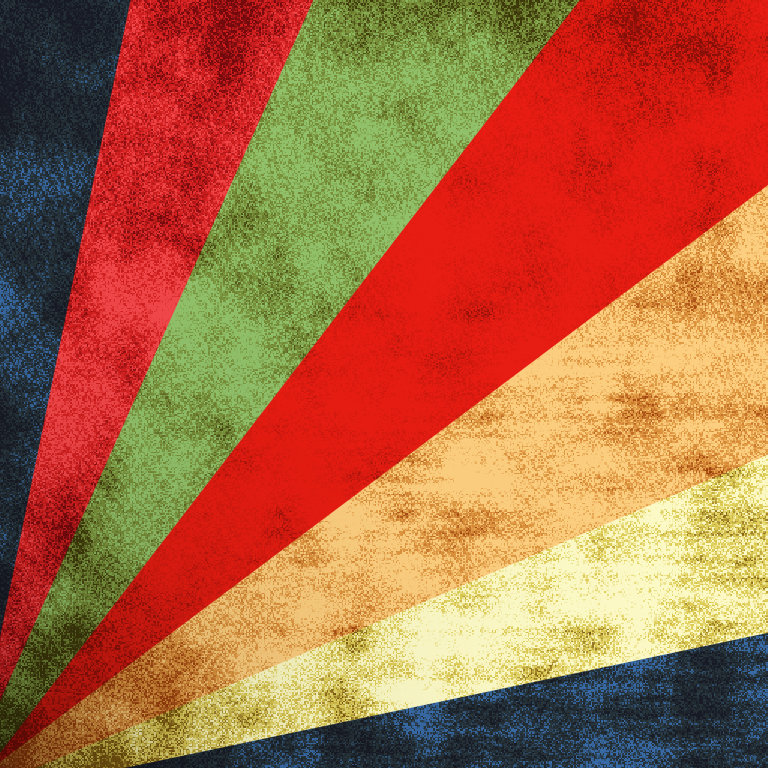
This background is drawn by a Shadertoy shader. Its source:

```glsl
const int BANDS = 6;
const float GRAIN_CELLS = 512.0;
const float GRAIN_AMOUNT = 0.62;
const float BLOTCH_AMOUNT = 1.15;
const float STREAK_AMOUNT = 0.65;
const float HUB_SHADE = 0.42;

// Ray edges, clockwise: start.xy, end.xy
const vec4 EDGES[BANDS] = vec4[](
    vec4(-0.035, 0.0, 0.170, 1.0), vec4(-0.039, 0.0, 0.408, 1.0),
    vec4(-0.015, 0.0, 0.755, 1.0), vec4(0.0, 0.008, 1.0, 0.759),
    vec4(0.0, -0.020, 1.0, 0.408), vec4(0.0, -0.034, 1.0, 0.176));

// Paint tones: navy, rose, green, red, orange, cream
const vec3 DARK[BANDS] = vec3[](
    vec3(0.09, 0.10, 0.14), vec3(0.45, 0.04, 0.05), vec3(0.24, 0.22, 0.04),
    vec3(0.52, 0.06, 0.03), vec3(0.62, 0.25, 0.05), vec3(0.48, 0.34, 0.06));
const vec3 MIDDLE[BANDS] = vec3[](
    vec3(0.15, 0.20, 0.22), vec3(0.83, 0.12, 0.12), vec3(0.47, 0.56, 0.22),
    vec3(0.84, 0.10, 0.06), vec3(0.87, 0.58, 0.24), vec3(0.87, 0.80, 0.33));
const vec3 LIGHT[BANDS] = vec3[](
    vec3(0.22, 0.42, 0.66), vec3(0.95, 0.28, 0.29), vec3(0.57, 0.76, 0.42),
    vec3(0.91, 0.11, 0.07), vec3(0.99, 0.81, 0.50), vec3(0.99, 0.98, 0.78));
const float TONE_SHIFT[BANDS] = float[](-0.18, 0.0, 0.0, 0.06, 0.04, 0.04);

float hash(vec2 p) {
    return fract(sin(dot(p, vec2(12.9898, 78.233))) * 43758.5453);
}

float valueNoise(vec2 p) {
    vec2 cell = floor(p), f = fract(p);
    f = f * f * (3.0 - 2.0 * f);
    float low = mix(hash(cell), hash(cell + vec2(1, 0)), f.x);
    float high = mix(hash(cell + vec2(0, 1)), hash(cell + vec2(1, 1)), f.x);
    return mix(low, high, f.y);
}

float fbm(vec2 p) {
    float sum = 0.0, weight = 0.5;
    for (int i = 0; i < 5; i++) {
        sum += weight * valueNoise(p);
        p = p * 2.03 + 17.3;
        weight *= 0.6;
    }
    return sum / 1.153;
}

// Signed distance, positive on the clockwise side of an edge
float sideOf(vec2 p, vec4 edge) {
    vec2 along = normalize(edge.zw - edge.xy);
    return dot(p - edge.xy, vec2(along.y, -along.x));
}

// Broad light: dark hub and upper corners, bright diagonal centre
float exposure(vec2 uv) {
    float hub = smoothstep(0.0, 0.58, length(uv));
    float top = smoothstep(0.72, 1.05, uv.y);
    float centre = exp(-5.0 * dot(uv - vec2(0.57, 0.52), uv - vec2(0.57, 0.52)));
    return 0.24 + 0.33 * hub + 0.20 * centre - 0.24 * top;
}

// Worn paint: blotches, fine grain and horizontal brush streaks
float wear(vec2 uv) {
    float grain = hash(floor(uv * GRAIN_CELLS));
    float blotch = fbm(uv * 13.0);
    float streak = fbm(uv * vec2(9.0, 85.0) + 40.0);
    float brushed = smoothstep(0.05, 0.55, uv.x) * smoothstep(0.75, 0.45, uv.y);
    return GRAIN_AMOUNT * (grain - 0.5) + BLOTCH_AMOUNT * (blotch - 0.5)
         + STREAK_AMOUNT * brushed * (streak - 0.42);
}

vec3 paint(int band, float tone) {
    tone += TONE_SHIFT[band];
    vec3 colour = mix(DARK[band], MIDDLE[band], smoothstep(0.0, 0.5, tone));
    return mix(colour, LIGHT[band], smoothstep(0.48, 0.85, tone));
}

void mainImage(out vec4 fragColor, in vec2 fragCoord) {
    vec2 uv = fragCoord / iResolution.xy;
    float pixel = 1.0 / min(iResolution.x, iResolution.y);
    float tone = exposure(uv) + wear(uv);

    // Lay the rays clockwise, closing with navy again
    vec3 colour = paint(0, tone);
    for (int i = 0; i < BANDS; i++) {
        float cover = smoothstep(-0.7 * pixel, 0.7 * pixel, sideOf(uv, EDGES[i]));
        colour = mix(colour, paint((i + 1) % BANDS, tone), cover);
    }

    // Shade gathering where the rays meet
    colour *= 1.0 - HUB_SHADE * exp(-length(uv) * 5.0);
    fragColor = vec4(colour, 1.0);
}
```
